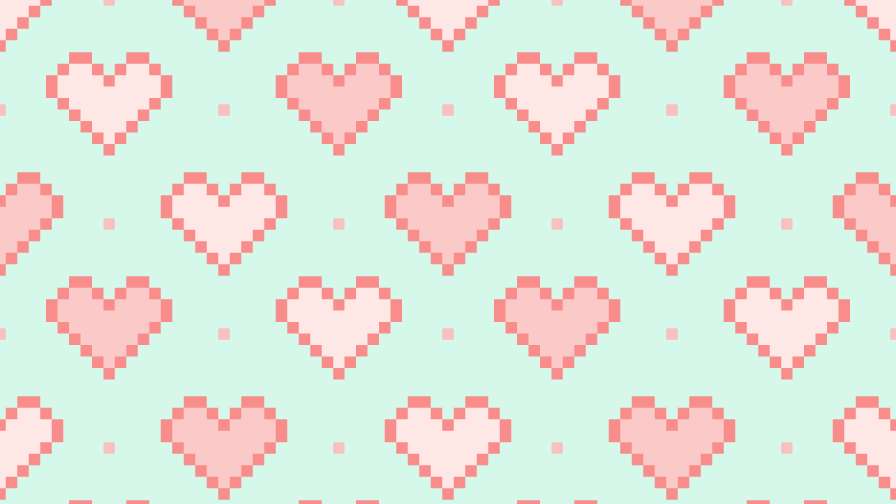
Write a WebGL 2 fragment shader that draws this pattern.

```glsl
#version 300 es
precision highp float;

uniform vec2 u_resolution;
out vec4 fragColor;

// Lengths are in blocks, the small squares that make up every motif
const float BLOCKS_ACROSS = 78.0;
const float PITCH = 19.5;
const int SAMPLES = 4;

const vec3 MINT = vec3(0.835, 0.973, 0.918);
const vec3 BLUSH = vec3(0.992, 0.910, 0.902);
const vec3 PINK = vec3(0.984, 0.788, 0.784);
const vec3 CORAL = vec3(0.976, 0.553, 0.549);
const vec3 DOT = vec3(0.973, 0.757, 0.753);

// Offset from the nearest lattice point (xy) and its checker parity (z);
// jog shifts alternate columns left and right
vec3 lattice(vec2 p, vec2 origin, float jog) {
  vec2 id = floor((p - origin) / PITCH + 0.5);
  vec2 centre = origin + id * PITCH;
  centre.x += jog * (2.0 * mod(id.x, 2.0) - 1.0);
  return vec3(p - centre, mod(id.x + id.y, 2.0));
}

// Stepped heart, 11 blocks wide and 9 tall, with a one-block outline
vec3 paintHeart(vec3 base, vec3 site) {
  float column = floor(abs(site.x) + 0.5);
  float row = floor(site.y + 4.5);
  float top = abs(column - 2.5) - 0.5;
  float bottom = 8.0 - column;
  if (column > 5.0 || row < top || row > bottom) return base;
  bool outline = row < top + 0.5 || row > bottom - 0.5;
  return outline ? CORAL : mix(BLUSH, PINK, site.z);
}

// Single block
vec3 paintDot(vec3 base, vec3 site) {
  return max(abs(site.x), abs(site.y)) < 0.5 ? DOT : base;
}

// Two interleaved lattices of hearts, with dots in the gaps
vec3 pattern(vec2 p) {
  vec3 color = paintDot(MINT, lattice(p, vec2(9.75, 0.0), 0.25));
  color = paintDot(color, lattice(p, vec2(0.0, 9.58), 0.0));
  color = paintHeart(color, lattice(p, vec2(9.75, 9.04), 0.25));
  return paintHeart(color, lattice(p, vec2(0.0), 0.0));
}

// Block coordinates, with y running down from the top edge
vec2 toBlocks(vec2 fragment, vec2 resolution) {
  return vec2(fragment.x, resolution.y - fragment.y) * BLOCKS_ACROSS / resolution.x;
}

void main() {
  // Average a grid of samples to smooth the block edges
  vec3 sum = vec3(0.0);
  for (int j = 0; j < SAMPLES; j++) {
    for (int i = 0; i < SAMPLES; i++) {
      vec2 jitter = (vec2(i, j) + 0.5) / float(SAMPLES) - 0.5;
      sum += pattern(toBlocks(gl_FragCoord.xy + jitter, u_resolution));
    }
  }
  fragColor = vec4(sum / float(SAMPLES * SAMPLES), 1.0);
}
```
